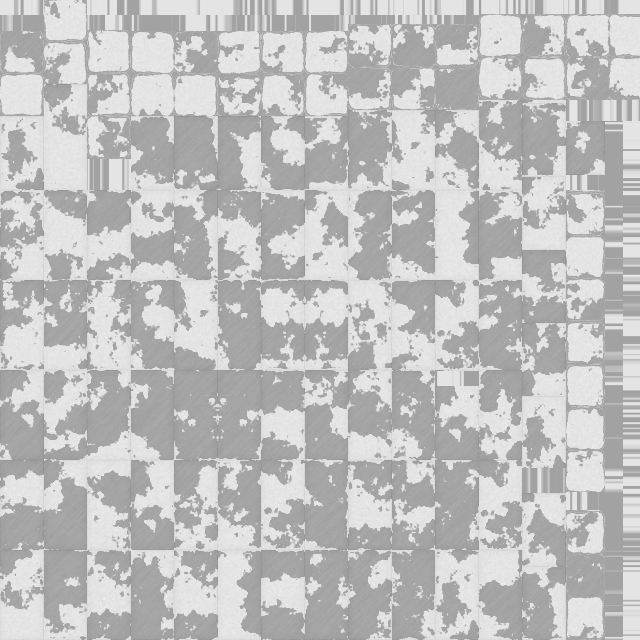
Give the GLSL for this texture map, as a Shadertoy shader.

```glsl
// A worn wall atlas: tall grey panels with flaking pale paint, rows of small
// rounded pale tiles above and at the right, and stretched streaks as padding.
// Panels come from a grid; the paint is fractal noise cut at a threshold.

const float BASE = 0.645;        // bare grey
const float LIGHT = 0.895;       // pale paint
const float COLUMN = 0.068;      // column width
const float PANEL = 0.1406;      // tall panel height
const float TILE = 0.067;        // small tile height
const float WALL_TOP = 0.703;    // top of the five regular panel rows

float hash(vec2 p) {
    vec3 q = fract(p.xyx * 0.1031);
    q += dot(q, q.yzx + 33.33);
    return fract((q.x + q.y) * q.z);
}

float noise(vec2 p) {
    vec2 i = floor(p), f = fract(p);
    f = f * f * (3.0 - 2.0 * f);
    return mix(mix(hash(i), hash(i + vec2(1, 0)), f.x),
               mix(hash(i + vec2(0, 1)), hash(i + vec2(1, 1)), f.x), f.y);
}

float fbm(vec2 p) {
    float sum = 0.0, total = 0.0, amp = 1.0;
    for (int i = 0; i < 5; i++) {
        sum += amp * noise(p);
        total += amp;
        amp *= 0.65;
        p = p * 2.0 + 17.3;
    }
    return sum / total;
}

// 1 at distance zero, fading to 0 at the given width
float nearEdge(float d, float width) {
    return 1.0 - smoothstep(0.0, width, d);
}

// Flaked paint coverage
float paint(vec2 p, float seed, float threshold) {
    float n = fbm(p * 22.0 + seed * vec2(91.0, 173.0));
    return smoothstep(-0.02, 0.02, n - threshold);
}

// Grey tone with grain and faint diagonal scratches
float surface(vec2 p, float light) {
    float grain = noise(p * 380.0) - 0.5;
    float scratch = noise(vec2(p.x + p.y, p.x - p.y) * vec2(25.0, 260.0)) - 0.5;
    return mix(BASE + 0.02 * grain + 0.025 * scratch, LIGHT + 0.035 * grain, light);
}

// Lines of mixed width along one axis
float streaks(float t, float seed, float threshold) {
    float n = 0.5 * noise(vec2(t * 45.0, seed)) + 0.5 * noise(vec2(t * 260.0, seed + 9.0));
    return mix(BASE - 0.01, LIGHT, smoothstep(-0.12, 0.12, n - threshold));
}

float tallPanel(vec2 p, vec2 local, vec2 size, float seed, float tilt) {
    vec2 edge = min(local, size - local);
    float d = min(edge.x, edge.y);
    float threshold = 0.545 + 0.09 * (fract(seed * 7.31) - 0.5);
    threshold += tilt * (local.y / size.y - 0.5);
    threshold -= 0.09 * nearEdge(edge.y, 0.004) + 0.04 * nearEdge(edge.x, 0.003);
    float tone = surface(p, paint(local, seed, threshold));
    return tone - 0.02 * nearEdge(d, 0.012) - 0.04 * nearEdge(d, 0.0015);
}

float smallTile(vec2 p, vec2 local, vec2 size, float seed) {
    float radius = 0.008;
    vec2 q = abs(local - 0.5 * size) - (0.5 * size - 0.0025 - radius);
    float d = length(max(q, 0.0)) + min(max(q.x, q.y), 0.0) - radius;
    d += 0.01 * (fbm(p * 40.0) - 0.5);
    float inside = 1.0 - smoothstep(-0.001, 0.001, d);
    float light = inside * paint(local, seed, mix(0.38, 0.55, seed * seed));
    float rim = 0.6 * nearEdge(abs(d - 0.0025), 0.0012) * noise(p * 90.0);
    return surface(p, max(light, rim));
}

// Lower edge of the small tiles at the top of each column
float tileBottom(float col) {
    if (col == 1.0) return 0.868;
    if (col == 2.0) return 0.752;
    return col < 8.0 ? 0.818 : col < 11.0 ? 0.828 : 0.844;
}

float topBand(vec2 p, float col, float bottom) {
    float rows = col == 2.0 ? 3.0 : 2.0;
    float y = p.y - bottom, row = floor(y / TILE);
    if (row >= rows) {
        bool upper = p.y > 0.977;
        return streaks(p.x, upper ? 3.0 : 5.0, upper ? 0.38 : 0.58);
    }
    vec2 local = vec2(p.x - col * COLUMN, y - row * TILE);
    return smallTile(p, local, vec2(COLUMN, TILE), hash(vec2(col, row + 31.0)));
}

// Small tiles in one column, with streaked padding beside them
float rightBand(vec2 p) {
    if (p.y > 0.811) return streaks(p.x, 21.0, 0.5);
    if (p.x > 0.945) return p.x < 0.974 ? streaks(p.y, 11.0, 0.68) : streaks(p.y, 14.0, 0.43);
    vec2 local = vec2(p.x - 13.0 * COLUMN, p.y - 0.727);
    if (local.y > 0.0) return tallPanel(p, local, vec2(0.061, 0.084), 0.37, 0.0);
    float y = p.y < 0.203 ? p.y : p.y - 0.029;
    if (p.y > WALL_TOP || (p.y > 0.203 && p.y < 0.232)) return streaks(p.x, 17.0, 0.5);
    float row = floor(y / TILE);
    return smallTile(p, vec2(local.x, y - row * TILE), vec2(0.061, TILE), hash(vec2(row, 53.0)));
}

float panelWall(vec2 p, float col, float top) {
    // Streaked gaps between panels
    bool gap = (col == 2.0 && p.y > WALL_TOP) || (col == 12.0 && abs(p.y - 0.249) < 0.019)
            || (col == 10.0 && abs(p.y - 0.409) < 0.012);
    if (gap) return streaks(p.x, col, 0.52);

    // The last column has shorter panels, shifted above its gap
    bool last = col == 12.0;
    float y = last && p.y > 0.25 ? p.y - 0.037 : p.y;
    float height = last ? 0.1145 : PANEL;
    float row = last ? floor(y / height) : min(floor(y / height), 5.0);
    vec2 local = vec2(p.x - col * COLUMN, y - row * height);
    if (row == 5.0 && !last) height = top - WALL_TOP;

    // Two pairs of neighbours mirror each other
    float pair = floor(col / 2.0);
    bool mirrored = pair == row && (row == 2.0 || row == 3.0);
    if (mirrored && mod(col, 2.0) == 1.0) local.x = COLUMN - local.x;
    float seed = hash(vec2(mirrored ? pair + 40.0 : col, row) + 7.0);
    float tilt = mirrored ? 0.2 : 0.12 * (fract(seed * 13.7) - 0.5);
    return tallPanel(p, local, vec2(COLUMN, height), seed, tilt);
}

void mainImage(out vec4 fragColor, in vec2 fragCoord) {
    vec2 p = fragCoord / iResolution.xy;
    float col = floor(p.x / COLUMN);
    float bottom = tileBottom(col);
    float tone = p.y > bottom ? topBand(p, col, bottom)
               : col > 12.0 ? rightBand(p) : panelWall(p, col, bottom);
    fragColor = vec4(vec3(tone), 1.0);
}
```
